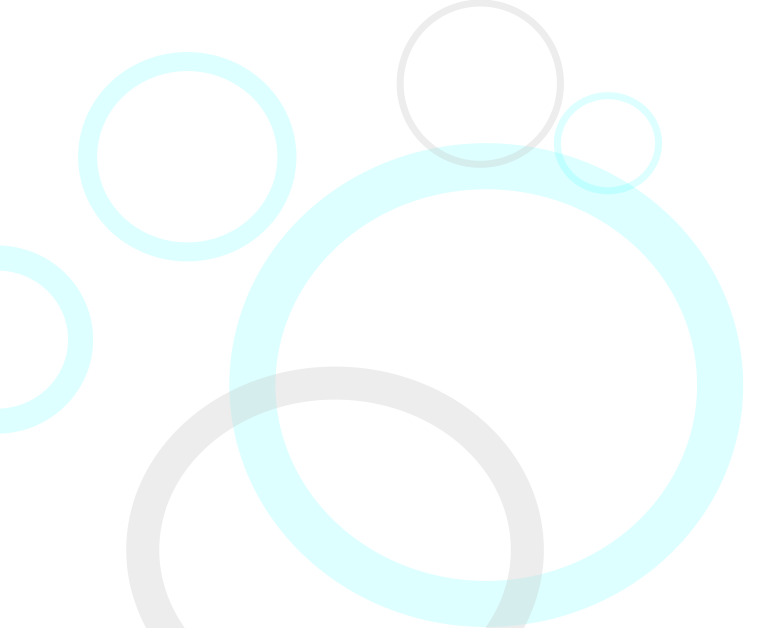
Reproduce this background procedurally as a Shadertoy shader.

```glsl
const int RING_COUNT = 6;
const int FIRST_GREY = 4;

const vec3 PAPER = vec3(1.0);
const vec4 CYAN_TINT = vec4(0.0, 1.0, 1.0, 0.133);
const vec4 GREY_TINT = vec4(0.77, 0.77, 0.77, 0.31);

// Centre (xy) and outer radii (zw), in canvas heights; cyan rings come first
const vec4 RING_SHAPE[RING_COUNT] = vec4[RING_COUNT](
    vec4( 0.7743, 0.3868, 0.4091, 0.3852),
    vec4( 0.2982, 0.7504, 0.1738, 0.1667),
    vec4(-0.0048, 0.4593, 0.1531, 0.1499),
    vec4( 0.9681, 0.7719, 0.0861, 0.0813),
    vec4( 0.7648, 0.8668, 0.1332, 0.1340),
    vec4( 0.5335, 0.1244, 0.3325, 0.2919));

const float RING_WIDTH[RING_COUNT] = float[RING_COUNT](
    0.0734, 0.0303, 0.0399, 0.0112, 0.0112, 0.0526);

// Approximate signed distance to an ellipse, accurate near its edge
float ellipseDistance(vec2 p, vec2 radii) {
    float scaled = length(p / radii);
    float slope = length(p / (radii * radii));
    return scaled * (scaled - 1.0) / max(slope, 1e-4);
}

// Coverage of a band lying between two concentric ellipses
float ringCoverage(vec2 p, vec2 outerRadii, float width, float pixel) {
    float outer = ellipseDistance(p, outerRadii);
    float inner = ellipseDistance(p, outerRadii - width);
    return clamp(0.5 - max(outer, -inner) / pixel, 0.0, 1.0);
}

void mainImage(out vec4 fragColor, in vec2 fragCoord) {
    float pixel = 1.0 / iResolution.y;
    vec2 uv = fragCoord * pixel;
    vec3 color = PAPER;

    // Translucent rings, layered so that overlaps deepen
    for (int i = 0; i < RING_COUNT; i++) {
        vec4 shape = RING_SHAPE[i];
        vec4 tint = i < FIRST_GREY ? CYAN_TINT : GREY_TINT;
        float coverage = ringCoverage(uv - shape.xy, shape.zw, RING_WIDTH[i], pixel);
        color = mix(color, tint.rgb, tint.a * coverage);
    }

    fragColor = vec4(color, 1.0);
}
```
